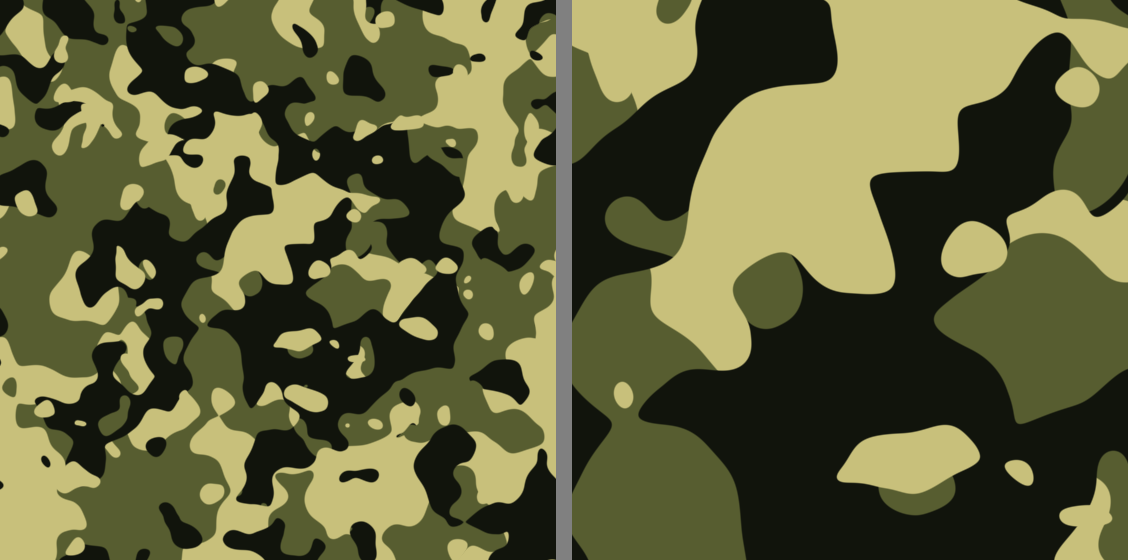
Left, the full canvas; right, a detail of the centre.
Write a WebGL 1 fragment shader that draws this pattern.

```glsl
precision highp float;
// Woodland camouflage: sand ground, olive patches, black blotches and small
// sand flecks. Each layer is a thresholded sum of rotated gradient noise;
// analytic derivatives give every outline the same smooth, narrow edge.

uniform vec2 u_resolution;

const vec3 SAND  = vec3(0.785, 0.753, 0.482);
const vec3 OLIVE = vec3(0.341, 0.364, 0.188);
const vec3 BLACK = vec3(0.067, 0.080, 0.047);

// Sine-free hash: lattice point to two values in 0..1
vec2 hash22(vec2 p) {
  vec3 q = fract(p.xyx * vec3(0.1031, 0.1030, 0.0973));
  q += dot(q, q.yzx + 33.33);
  return fract((q.xx + q.yz) * q.zy);
}

vec2 latticeGradient(vec2 cell) {
  return normalize(hash22(cell) * 2.0 - 0.999);
}

// Gradient noise: x holds the value, yz its derivative
vec3 gradientNoise(vec2 p) {
  vec2 cell = floor(p);
  vec2 f = p - cell;
  vec2 u = f * f * f * (f * (f * 6.0 - 15.0) + 10.0);
  vec2 du = 30.0 * f * f * (f * (f - 2.0) + 1.0);

  vec2 ga = latticeGradient(cell);
  vec2 gb = latticeGradient(cell + vec2(1.0, 0.0));
  vec2 gc = latticeGradient(cell + vec2(0.0, 1.0));
  vec2 gd = latticeGradient(cell + vec2(1.0, 1.0));
  float a = dot(ga, f);
  float b = dot(gb, f - vec2(1.0, 0.0));
  float c = dot(gc, f - vec2(0.0, 1.0));
  float d = dot(gd, f - vec2(1.0, 1.0));

  float twist = a - b - c + d;
  float value = a + u.x * (b - a) + u.y * (c - a) + u.x * u.y * twist;
  vec2 slope = ga + u.x * (gb - ga) + u.y * (gc - ga)
             + u.x * u.y * (ga - gb - gc + gd)
             + du * (u.yx * twist + vec2(b, c) - a);
  return vec3(value, slope);
}

// Three octaves, each turned to hide the lattice
vec3 blotchField(vec2 p, float frequency, vec3 weights, float seed) {
  vec3 sum = vec3(0.0);
  float angle = seed;
  for (int i = 0; i < 3; i++) {
    float s = sin(angle), c = cos(angle);
    mat2 turn = mat2(c, s, -s, c);
    vec3 n = gradientNoise(turn * p * frequency + seed * vec2(17.3, 9.7) + 40.0);
    sum += weights[i] * vec3(n.x, frequency * (n.yz * turn));
    frequency *= 1.9;
    angle += 0.9;
  }
  return sum;
}

// Antialiased coverage of the region above a threshold
float coverage(vec3 field, float threshold, float pixel) {
  float signedDistance = (field.x - threshold) / max(length(field.yz), 0.2);
  return smoothstep(-pixel, pixel, signedDistance);
}

void main() {
  float pixel = 1.0 / u_resolution.y;
  vec2 p = gl_FragCoord.xy * pixel;

  // Broad olive patches and black blotches, both with lobed outlines
  vec3 patches = blotchField(p, 4.2, vec3(1.0, 0.8, 0.65), 1.7);
  vec3 blotches = blotchField(p, 4.6, vec3(0.9, 1.0, 0.8), 4.3);

  // Blotches gather into one large mass near the centre
  vec2 fromMass = p - vec2(0.48, 0.48);
  float mass = 0.62 * exp(-dot(fromMass, fromMass) / 0.03);
  blotches += mass * vec3(1.0, -fromMass / 0.015);

  // Small openings in the black, and flecks over everything
  vec3 openings = blotchField(p, 9.5, vec3(1.0, 0.4, 0.0), 7.9);
  vec3 flecks = blotchField(p, 12.0, vec3(1.0, 0.4, 0.0), 2.6);

  vec3 color = mix(SAND, OLIVE, coverage(patches, -0.05, pixel));
  vec3 dark = mix(BLACK, OLIVE, coverage(openings, 0.38, pixel));
  color = mix(color, dark, coverage(blotches, 0.15, pixel));
  color = mix(color, SAND, coverage(flecks, 0.38, pixel));

  gl_FragColor = vec4(color, 1.0);
}
```
